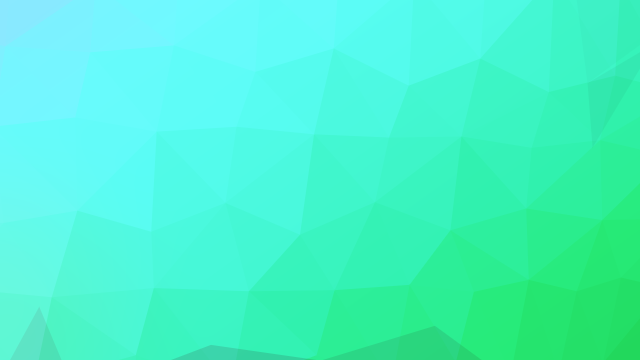
Write a Shadertoy shader that draws this background.

```glsl
// Low-poly sheet of facets, fading from sky cyan through mint to green.

#define COLUMN_STEP 0.2083  // spacing of lattice columns
#define ODD_WAVE 0.046      // vertical zigzag of odd rows
#define EVEN_WAVE 0.018     // vertical zigzag of even rows
#define TINT_SPREAD 0.024   // random shift of each facet along the ramp
#define FLATNESS 0.85       // 0 = smooth ramp, 1 = flat facets
#define FALL vec2(0.315, 0.44) // direction of the colour ramp

// Each lattice row: height, tilt, sideways lean, central bulge.
const vec4 ROWS[7] = vec4[7](
    vec4(-0.06, 0.0, 0.03, 0.08),
    vec4(0.122, 0.014, 0.015, 0.08),
    vec4(0.334, 0.009, -0.02, 0.06),
    vec4(0.61, -0.001, 0.01, -0.01),
    vec4(0.815, -0.003, -0.15, 0.25),
    vec4(1.03, 0.0, -0.2, 0.25),
    vec4(1.25, 0.0, -0.2, 0.25));

const vec3 RAMP[7] = vec3[7](
    vec3(0.54, 0.91, 1.0),
    vec3(0.43, 0.98, 1.0),
    vec3(0.35, 0.99, 0.96),
    vec3(0.27, 0.97, 0.835),
    vec3(0.19, 0.945, 0.685),
    vec3(0.15, 0.92, 0.47),
    vec3(0.13, 0.84, 0.35));

float hash(vec2 p) {
    return fract(sin(dot(p, vec2(127.1, 311.7))) * 43758.5);
}

vec3 ramp(float t) {
    float x = clamp(t, 0.0, 1.0) * 6.0;
    int i = min(int(x), 5);
    return mix(RAMP[i], RAMP[i + 1], x - float(i));
}

// Lattice point of a column and row, bent by waves.
vec2 vertex(int column, int row) {
    float c = float(column), r = float(row);
    vec4 shape = ROWS[row];
    float wave = mix(EVEN_WAVE, ODD_WAVE, mod(r, 2.0));
    return vec2(c * COLUMN_STEP + shape.z + shape.w * sin(c * 3.1416 / 9.0),
                shape.x + shape.y * c + wave * cos(2.8 * (c - 5.5 + 0.5 * r)));
}

float cross2(vec2 a, vec2 b) { return a.x * b.y - a.y * b.x; }

float edgeDistance(vec2 p, vec2 a, vec2 b) {
    return cross2(normalize(b - a), p - a);
}

// Smooth coverage of a triangle, for either winding.
float coverage(vec2 p, vec2 a, vec2 b, vec2 c) {
    float side = sign(cross2(b - a, c - a));
    float d = min(side * edgeDistance(p, a, b),
              min(side * edgeDistance(p, b, c), side * edgeDistance(p, c, a)));
    return clamp(d * iResolution.y + 0.5, 0.0, 1.0);
}

// Adds one facet as colour times coverage, with coverage in w.
void addFacet(inout vec4 sum, vec2 p, vec2 a, vec2 b, vec2 c, vec2 id) {
    float cover = coverage(p, a, b, c);
    if (cover <= 0.0) return;
    vec2 q = mix(p, (a + b + c) / 3.0, FLATNESS);
    float t = dot(q, FALL) + (hash(id) - 0.5) * 2.0 * TINT_SPREAD;
    sum += vec4(ramp(t), 1.0) * cover;
}

void mainImage(out vec4 fragColor, in vec2 fragCoord) {
    // Height is one unit; y runs down from the top edge.
    vec2 uv = fragCoord / iResolution.xy;
    vec2 p = vec2(uv.x * 16.0 / 9.0, 1.0 - uv.y);

    // Lattice cells, each split along its shorter diagonal.
    vec4 sum = vec4(0.0);
    for (int r = 0; r < 6; r++) {
        vec2 a = vertex(-1, r), b = vertex(-1, r + 1);
        for (int c = -1; c < 11; c++) {
            vec2 d = vertex(c + 1, r), e = vertex(c + 1, r + 1);
            vec2 id = vec2(c, r);
            if (distance(a, e) < distance(b, d)) {
                addFacet(sum, p, a, b, e, id);
                addFacet(sum, p, a, d, e, id + 0.5);
            } else {
                addFacet(sum, p, a, b, d, id);
                addFacet(sum, p, b, d, e, id + 0.5);
            }
            a = d;
            b = e;
        }
    }
    vec3 color = sum.w > 0.0 ? sum.rgb / sum.w : ramp(dot(p, FALL));

    // Paler, greener tone toward the lower left.
    float pale = 1.0 - smoothstep(0.0, 0.6, distance(p, vec2(0.0, 0.9)));
    color *= mix(vec3(1.0), vec3(1.14, 0.985, 0.9), pale);

    // Shaded peaks on the lower edge.
    float peaks = coverage(p, vec2(0.475, 1.0), vec2(0.586, 0.958), vec2(0.9, 1.003));
    peaks = max(peaks, 0.75 * coverage(p, vec2(0.88, 1.005), vec2(1.208, 0.905), vec2(1.338, 1.0)));
    peaks = max(peaks, 0.6 * coverage(p, vec2(0.028, 1.0), vec2(0.109, 0.852), vec2(0.171, 1.0)));
    color *= mix(vec3(1.0), vec3(1.0, 0.87, 0.88), peaks);

    // Dim facets near the upper right corner.
    vec2 hinge = vec2(1.632, 0.231);
    float dim = 0.5 * coverage(p, vec2(1.602, 0.0), vec2(1.95, 0.0), hinge);
    dim = max(dim, coverage(p, hinge, vec2(1.82, 0.12), vec2(1.646, 0.41)));
    color *= 1.0 - 0.04 * dim;

    fragColor = vec4(color, 1.0);
}
```
